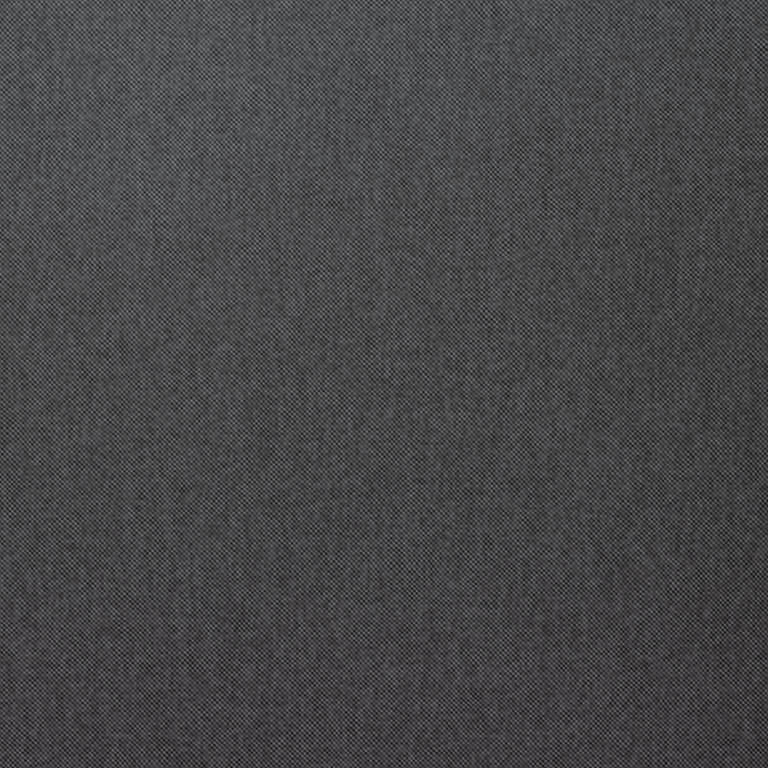
This texture is drawn by a Shadertoy shader. Its source:

```glsl
// Fine charcoal plain-weave cloth with staggered stitches, uneven yarn and soft light from the upper left.

const float TAU = 6.2831853;
const vec2 REPEATS = vec2(154.0, 154.0);   // weave repeats across and down
const vec3 WARM_TINT = vec3(1.015, 0.980, 1.005);
const vec3 COOL_TINT = vec3(0.985, 1.003, 1.015);

// Integer hash of a lattice cell, 0 to 1
float hash(vec2 cell) {
    uvec2 q = uvec2(ivec2(cell)) * uvec2(73856093u, 19349663u);
    uint h = q.x ^ q.y;
    h = (h ^ (h >> 15)) * 739982445u;
    h = (h ^ (h >> 12)) * 695872825u;
    return float((h ^ (h >> 15)) & 65535u) / 65535.0;
}

// Smooth value noise, -1 to 1
float noise(vec2 p) {
    vec2 cell = floor(p);
    vec2 f = p - cell;
    f = f * f * (3.0 - 2.0 * f);
    float low = mix(hash(cell), hash(cell + vec2(1, 0)), f.x);
    float high = mix(hash(cell + vec2(0, 1)), hash(cell + vec2(1, 1)), f.x);
    return 2.0 * mix(low, high, f.y) - 1.0;
}

// Checkered stitch relief: bright yarn crowns between dark gaps
float stitches(vec2 p) {
    vec2 wave = cos(TAU * p);
    float relief = wave.x * wave.y;
    float slant = 0.25 * cos(TAU * (p.x + p.y));
    return relief + slant;
}

// Uneven yarn: single stitches, short warp streaks and fainter weft streaks
float yarnWear(vec2 p) {
    float fleck = noise(p * 2.0 + 17.0);
    float warpStreak = noise(vec2(p.x * 1.8, p.y * 0.16) + 51.0);
    float weftStreak = noise(vec2(p.x * 0.20, p.y * 1.8) + 83.0);
    return 0.050 * fleck + 0.016 * warpStreak + 0.008 * weftStreak;
}

// Broad lighting over the cloth
float lighting(vec2 uv) {
    vec2 toGlow = (uv - vec2(0.20, 0.90)) / vec2(0.42, 0.50);
    float glow = exp(-dot(toGlow, toGlow));
    float rightShade = smoothstep(0.72, 1.05, uv.x);
    float clouds = noise(uv * 5.0 + 7.0) + 0.5 * noise(uv * 11.0 + 29.0);
    return 0.248 + 0.050 * uv.y + 0.032 * glow - 0.024 * rightShade + 0.005 * clouds;
}

vec3 cloth(vec2 uv) {
    // Threads wander slightly from the straight grid
    vec2 drift = vec2(noise(uv * vec2(40.0, 16.0)), noise(uv * vec2(16.0, 40.0) + 40.0));
    vec2 p = uv * REPEATS + 0.20 * drift;
    float contrast = 0.106 * (1.0 + 0.40 * noise(p * 0.6 + 63.0));
    float tone = lighting(uv) + contrast * stitches(p) + yarnWear(p);
    float coolness = clamp(0.65 * uv.y + 3.0 * (tone - 0.24), 0.0, 1.0);
    return tone * mix(WARM_TINT, COOL_TINT, coolness);
}

void mainImage(out vec4 fragColor, in vec2 fragCoord) {
    // Average four samples per pixel to keep the fine weave smooth
    vec3 color = vec3(0.0);
    for (int i = 0; i < 4; i++) {
        vec2 offset = vec2(i % 2, i / 2) * 0.5 - 0.25;
        color += cloth((fragCoord + offset) / iResolution.xy);
    }
    fragColor = vec4(clamp(color / 4.0, 0.0, 1.0), 1.0);
}
```
